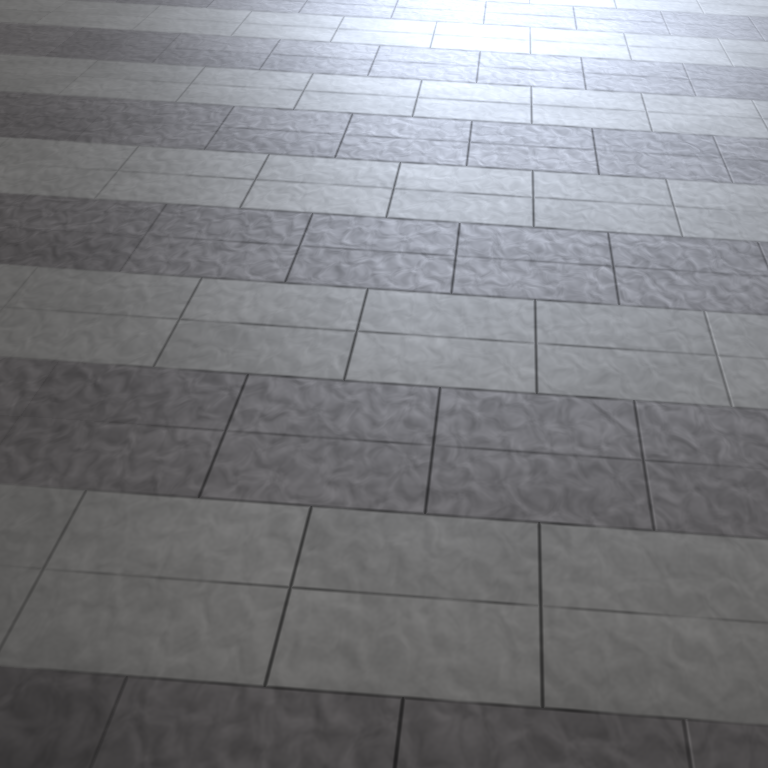
Give the GLSL for this texture, as a Shadertoy shader.

```glsl
// Stone paving seen at a slant: alternating pale and dark bands, each two rows deep,
// with slabs shifted by half between bands. A projective map turns the canvas into
// floor coordinates; gradient noise roughens the stone and a cool glare lights the far end.

const vec3 PALE_STONE = vec3(0.402, 0.398, 0.393);
const vec3 DARK_STONE = vec3(0.326, 0.316, 0.318);
const vec3 GLARE_TINT = vec3(0.91, 0.99, 1.12);
const float ACROSS = 3.65;  // slabs per canvas width at unit depth
const float ALONG = 5.98;   // bands per canvas height at unit depth

float hash(vec2 p) {
    vec3 q = fract(p.xyx * vec3(0.1031, 0.1030, 0.0973));
    q += dot(q, q.yzx + 33.33);
    return fract((q.x + q.y) * q.z);
}

vec2 gradientAt(vec2 cell) {
    float angle = 6.2832 * hash(cell);
    return vec2(cos(angle), sin(angle));
}

float gradientNoise(vec2 p) {
    vec2 i = floor(p), f = p - i;
    vec2 s = f * f * f * (f * (f * 6.0 - 15.0) + 10.0);
    vec2 e = vec2(1.0, 0.0);
    float low = mix(dot(gradientAt(i), f), dot(gradientAt(i + e.xy), f - e.xy), s.x);
    float high = mix(dot(gradientAt(i + e.yx), f - e.yx), dot(gradientAt(i + e.xx), f - e.xx), s.x);
    return mix(low, high, s.y);
}

float fbm(vec2 p) {
    float sum = 0.0, gain = 0.6;
    for (int i = 0; i < 3; i++) {
        sum += gain * gradientNoise(p);
        p = mat2(1.6, 1.2, -1.2, 1.6) * p + 7.3;
        gain *= 0.4;
    }
    return sum;
}

// Split-stone relief: height difference towards the light
float relief(vec2 p) {
    p += 0.8 * vec2(gradientNoise(p * 0.7), gradientNoise(p * 0.7 + 31.0));
    return fbm(p) - fbm(p + vec2(0.22, 0.38));
}

// Distance to the nearest whole number
float toInteger(float v) {
    return abs(fract(v + 0.5) - 0.5);
}

float stroke(float dist, float halfWidth, float soft) {
    return 1.0 - smoothstep(halfWidth - soft, halfWidth + soft, dist);
}

// Depth term of the floor; p has its origin at the top left
float floorDepth(vec2 p) {
    return p.y + 0.407 - 0.0504 * (p.x - 0.703);
}

// x counts slabs, y counts bands away from the viewer
vec2 floorCoord(vec2 p, float depth) {
    float across = ACROSS * (p.x - 0.6895 - 0.0185 * p.y) / depth;
    float along = (ALONG + 0.12 * (p.x - 0.703)) / depth - 4.5;
    return vec2(across, along);
}

// Reflected light: a wide lobe, a hot core and a faint sheen
float glare(vec2 p) {
    float dx = p.x - 0.60;
    dx /= dx < 0.0 ? 0.32 : 0.52;
    float dy = p.y / 0.46;
    vec2 core = (p - vec2(0.66, 0.0)) / vec2(0.30, 0.13);
    float sheen = (1.0 - smoothstep(0.1, 0.9, p.y)) * smoothstep(-0.1, 0.6, p.x);
    return 0.43 * exp(-dx * dx - dy * dy) + 0.24 * exp(-dot(core, core)) + 0.08 * sheen;
}

void mainImage(out vec4 fragColor, in vec2 fragCoord) {
    vec2 p = fragCoord / iResolution.xy;
    p.y = 1.0 - p.y;
    float soft = max(0.0021, 0.8 / iResolution.y);

    float depth = floorDepth(p);
    vec2 ground = floorCoord(p, depth);
    vec2 unitSize = vec2(depth / ACROSS, depth * depth / ALONG);

    // Bands and their slabs
    float band = floor(ground.y);
    float slabX = ground.x + 0.5 * mod(band, 2.0);
    float bandSide = abs(mod(ground.y - 0.5, 2.0) - 1.0) - 0.5;
    float dark = 1.0 - smoothstep(-soft, soft, bandSide * unitSize.y);
    vec2 slab = vec2(floor(slabX), floor(ground.y * 2.0));

    // Stone tone, surface and light
    float light = glare(p);
    float rough = relief(ground * vec2(12.0, 8.5) + 40.0);
    float grain = gradientNoise(p * vec2(120.0, 140.0));
    float near = smoothstep(0.40, 0.75, depth);
    vec3 color = mix(PALE_STONE, DARK_STONE, dark);
    color += light * GLARE_TINT * mix(1.0, 1.03, dark);
    color += 0.025 * (hash(slab + 60.0) - 0.5);
    color *= 1.0 + rough * mix(0.15, 0.30, dark) * mix(0.35, 1.0, near) + 0.03 * grain;
    color *= 1.0 + 0.06 * gradientNoise(ground * vec2(2.0, 3.0) + 9.0);

    // Joints, fading into the dim left side and the far glare
    float visible = mix(0.12, 1.0, smoothstep(-0.1, 0.42, p.x + 0.3 * (p.y - 0.5)));
    visible *= mix(1.0, smoothstep(0.0, 0.32, p.x), 0.8 * dark);
    visible *= mix(0.55, 1.0, smoothstep(0.40, 0.65, depth));
    float halfWidth = 0.0018 * depth;
    float slabJoint = stroke(toInteger(slabX) * unitSize.x, halfWidth, soft);
    float bandJoint = stroke(toInteger(ground.y) * unitSize.y, halfWidth * 0.85, soft);
    float rowJoint = stroke(toInteger(ground.y * 2.0) * 0.5 * unitSize.y, halfWidth * 0.8, soft);
    float wear = 0.85 + 0.9 * gradientNoise(ground * 5.0);
    float joint = max(0.50 * slabJoint, wear * max(0.38 * bandJoint, 0.28 * rowJoint));
    joint *= 1.0 - 0.5 * smoothstep(0.72, 0.95, p.x);
    color *= 1.0 - clamp(joint * visible, 0.0, 0.8);

    // Glint on slab edges to the right
    float edge = toInteger(slabX - halfWidth * 1.8 / unitSize.x) * unitSize.x;
    color += 0.08 * stroke(edge, halfWidth * 0.6, soft) * smoothstep(0.76, 0.92, p.x);

    // Dim near edge and left side
    color *= 1.0 - 0.13 * smoothstep(0.80, 1.0, p.y);
    color *= 1.0 - 0.16 * (1.0 - smoothstep(0.0, 0.35, p.x)) * p.y;
    fragColor = vec4(clamp(color, 0.0, 1.0), 1.0);
}
```
